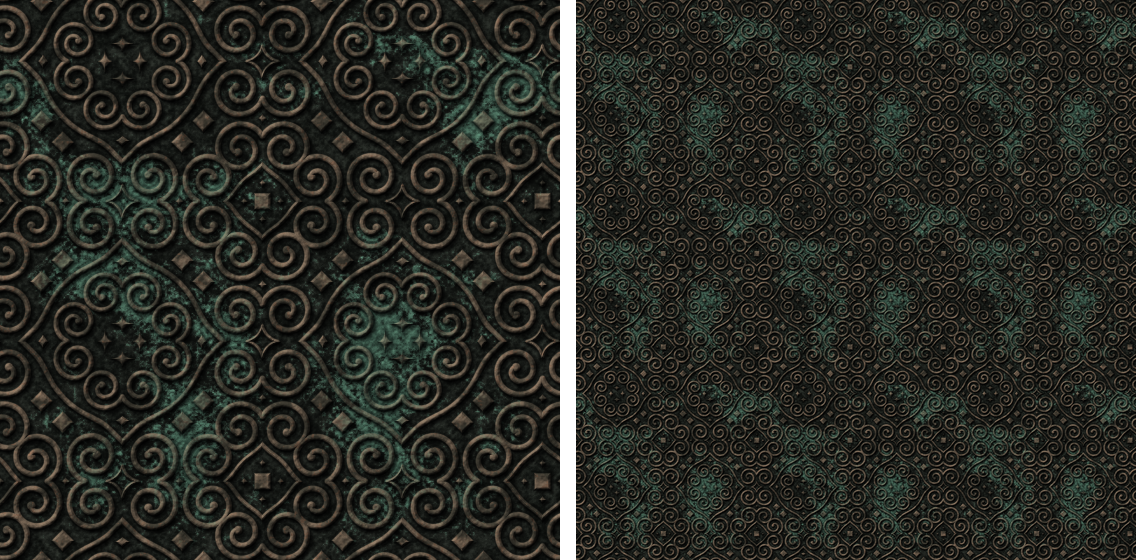
Left: one tile. Right: repeated 3 by 3.
A Shadertoy shader for this pattern:

```glsl
const float TAU = 6.2831853;
const float REPEATS = 2.0;
const float CELL = 384.0;              // design units per repeat
const vec2 ORIGIN = vec2(168.0, 300.0);
const vec2 LIGHT_DIR = vec2(-0.58, 0.81);

float hash(vec2 c) {
    return fract(sin(dot(c, vec2(127.1, 311.7))) * 43758.5453);
}

// Value noise that wraps over the unit square
float noise(vec2 uv, float period) {
    vec2 p = uv * period, i = floor(p), f = fract(p);
    f = f * f * (3.0 - 2.0 * f);
    vec2 lo = mod(i, period), hi = mod(i + 1.0, period);
    return mix(mix(hash(lo), hash(vec2(hi.x, lo.y)), f.x),
               mix(hash(vec2(lo.x, hi.y)), hash(hi), f.x), f.y);
}

float fbm(vec2 uv, float period, int octaves) {
    float sum = 0.0, total = 0.0, amp = 0.5;
    for (int i = 0; i < octaves; i++) {
        sum += amp * noise(uv, period);
        total += amp;
        amp *= 0.55;
        period *= 2.0;
    }
    return sum / total;
}

float smoothMin(float a, float b, float k) {
    float h = max(k - abs(a - b), 0.0) / k;
    return min(a, b) - 0.25 * h * h * k;
}

float diamond(vec2 q, float tip) {
    return (abs(q.x) + abs(q.y) - tip) * 0.7071;
}

// Four-pointed star with hollow sides
float star(vec2 q, float tip) {
    float c = tip * 1.3;
    float hollow = length(vec2(c - tip, c)) - length(abs(q) - c);
    return max(diamond(q, tip), hollow);
}

// Circle drawn out to four points
float ogee(vec2 q, float radius, float tip) {
    return smoothMin(length(q) - radius, diamond(q, tip), 10.0);
}

// Counterclockwise spiral band from the start point in to a round bulb
float scroll(vec2 q, vec2 start, float halfWidth) {
    float radius = length(start), turns = 1.6;
    vec2 dir = start / radius;
    q = vec2(dot(q, dir), dir.x * q.y - dir.y * q.x);
    float r = length(q), angle = atan(q.y, q.x) / TAU;
    angle -= floor(angle);
    float d = length(q - vec2(radius, 0.0));
    for (int n = 0; n < 2; n++) {
        float t = (angle + float(n)) / turns;
        if (t <= 1.0) d = min(d, abs(r - radius * (1.0 - 0.84 * pow(t, 1.3))));
    }
    float endAngle = turns * TAU;
    vec2 bulb = 0.16 * radius * vec2(cos(endAngle), sin(endAngle));
    return min(d - halfWidth, length(q - bulb) - halfWidth * 1.45);
}

// Signed distance to the raised metal, folded into one eighth of the repeat
float ornament(vec2 uv) {
    vec2 q = uv * REPEATS * CELL - ORIGIN;
    q = abs(mod(q + 0.5 * CELL, CELL) - 0.5 * CELL);
    if (q.y > q.x) q = q.yx;
    float h = 0.5 * CELL;
    vec2 rosette = abs(q - h), flip = vec2(1.0, -1.0);

    // Scrolls
    float d = scroll(q - vec2(64.0, 26.0), vec2(12.0, -26.0), 3.5);
    d = min(d, scroll(q - vec2(159.0, 40.0), vec2(33.0, 11.0), 4.0));
    d = min(d, scroll((q - vec2(161.0, 120.0)) * flip, vec2(31.0, 17.0), 4.0));

    // Frames
    d = min(d, abs(ogee(q, 112.0, 138.0)) - 3.6);
    d = min(d, abs(ogee(rosette, 36.0, 50.0)) - 3.0);
    d = min(d, abs(star(q - vec2(h, 0.0), 21.0)) - 2.2);

    // Studs
    d = min(d, max(rosette.x, rosette.y) - 11.0);
    d = min(d, diamond(q - vec2(111.0, 82.0), 15.0));
    d = min(d, diamond((q - vec2(109.0, 0.0)) * vec2(1.4, 1.0), 9.0));
    d = min(d, star((q - vec2(24.0, 0.0)) * vec2(1.0, 0.65), 9.0));
    d = min(d, diamond(q - vec2(h, 78.0), 5.0));
    return min(d, diamond(q - vec2(h, h - 25.0), 4.0));
}

float relief(vec2 uv) {
    return 3.2 * smoothstep(-2.5, 3.5, -ornament(uv)) + 1.5 * fbm(uv, 128.0, 2);
}

void mainImage(out vec4 fragColor, in vec2 fragCoord) {
    vec2 uv = fragCoord / iResolution.xy;
    float unit = 1.0 / (REPEATS * CELL);
    float d = ornament(uv);
    float raised = smoothstep(-1.2, 1.2, -d);

    // Light on the relief
    float h = relief(uv);
    vec2 slope = vec2(relief(uv + vec2(unit, 0.0)), relief(uv + vec2(0.0, unit))) - h;
    vec3 normal = normalize(vec3(-slope, 1.0));
    float shade = clamp(dot(normal, normalize(vec3(LIGHT_DIR, 1.0))) * 1.414, 0.15, 1.75);
    float shadow = smoothstep(-5.0, 2.0, -ornament(uv + LIGHT_DIR * unit * 5.0));
    float groove = smoothstep(-7.0, 0.0, -d);

    // Dark ground and worn bronze
    float blotch = fbm(uv, 6.0, 4);
    float wear = fbm(uv + 0.37, 40.0, 4);
    float grain = fbm(uv + 0.61, 160.0, 3);
    float soil = smoothstep(0.25, 0.75, 0.5 * (wear + grain));
    vec3 ground = mix(vec3(0.06, 0.07, 0.06), vec3(0.15, 0.165, 0.145), soil);
    vec3 bronze = mix(vec3(0.2, 0.19, 0.16), vec3(0.41, 0.35, 0.29), smoothstep(0.3, 0.7, wear));
    bronze = mix(bronze, vec3(0.34, 0.22, 0.16), 0.4 * smoothstep(0.55, 0.75, grain));
    vec3 color = mix(ground, bronze, raised);
    // Verdigris in broad drifts of fine specks
    float drift = 0.65 * blotch + 0.2 * wear + 0.25 * grain;
    float patina = smoothstep(0.55, 0.69, drift) * mix(1.0, 0.45, raised);
    color = mix(color, mix(vec3(0.17, 0.26, 0.22), vec3(0.31, 0.45, 0.38), grain), patina);
    color *= shade * (1.0 - (1.0 - raised) * max(0.65 * shadow, 0.45 * groove));
    fragColor = vec4(color * (0.8 + 0.4 * grain), 1.0);
}
```
